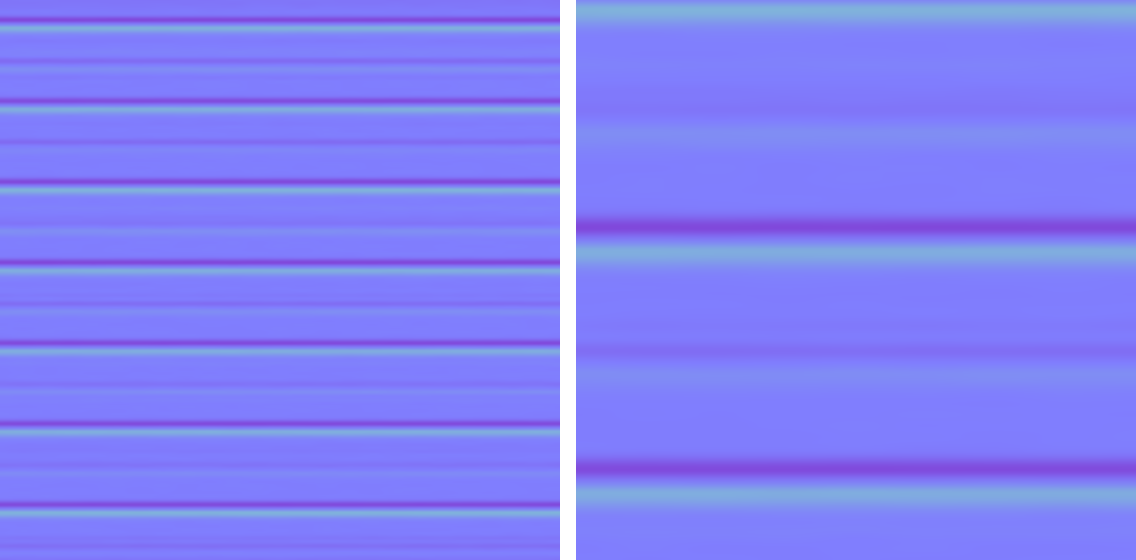
Left, the full canvas; right, a detail of the centre.
Give the GLSL for this texture map, as a WebGL 2 fragment shader.

```glsl
#version 300 es
precision highp float;

uniform vec2 u_resolution;
out vec4 outColor;

// Layout, as fractions of the canvas height measured downward
const float FIRST_SEAM = 0.0430;
const float BOARD_PITCH = 0.1442;
const float SEAM_PHASE = 0.3;

// Each bevel: offset from the seam, slope, softness above, softness below
const vec4 SEAM_UPPER = vec4(-0.0069, -0.200, 0.0047, 0.0036);
const vec4 SEAM_LOWER = vec4(0.0074, 0.190, 0.0034, 0.0064);
const vec4 GROOVE_UPPER = vec4(0.0664, -0.052, 0.0045, 0.0036);
const vec4 GROOVE_LOWER = vec4(0.0807, 0.046, 0.0036, 0.0056);

// Variation between boards
const float SEAM_VARIATION = 0.08;
const float GROOVE_VARIATION = 0.45;
const float POSITION_JITTER = 0.0012;
const int SCRATCH_COUNT = 5;
const float SCRATCH_SLOPE = 0.036;
const float SCRATCH_SOFTNESS = 0.0035;
const float GRAIN_SLOPE = 0.010;
const vec2 GRAIN_SCALE = vec2(24.0, 150.0);
const float EDGE_SLOPE = -0.035;
const float EDGE_SOFTNESS = 0.014;

// Encoded normal
const vec3 FLAT_NORMAL = vec3(0.50, 0.493, 0.995);
const float BLUE_LOSS = 0.66;

float hash(vec2 p) {
    vec3 q = fract(vec3(p.xyx) * 0.1031);
    q += dot(q, q.yzx + 33.33);
    return fract((q.x + q.y) * q.z);
}

float valueNoise(vec2 p) {
    vec2 cell = floor(p);
    vec2 f = fract(p);
    f = f * f * (3.0 - 2.0 * f);
    float low = mix(hash(cell), hash(cell + vec2(1.0, 0.0)), f.x);
    float high = mix(hash(cell + vec2(0.0, 1.0)), hash(cell + vec2(1.0, 1.0)), f.x);
    return mix(low, high, f.y);
}

float bell(float d, float softness) {
    float x = d / softness;
    return exp(-0.5 * x * x);
}

// Soft line with a different falloff on each side
float bevel(float y, vec4 shape) {
    float d = y - shape.x;
    return shape.y * bell(d, d < 0.0 ? shape.z : shape.w);
}

float vary(float row, float seed, float amount) {
    return 1.0 + amount * (2.0 * hash(vec2(row, seed)) - 1.0);
}

void main() {
    vec2 uv = gl_FragCoord.xy / u_resolution;
    float down = 1.0 - uv.y;

    // Board index and distance below its seam
    float t = (down - FIRST_SEAM) / BOARD_PITCH + SEAM_PHASE;
    float row = floor(t);
    float y = (fract(t) - SEAM_PHASE) * BOARD_PITCH;
    y += POSITION_JITTER * (hash(vec2(row, 3.0)) - 0.5);

    // Main seam
    float upper = bevel(y, SEAM_UPPER) * vary(row, 11.0, SEAM_VARIATION);
    float lower = bevel(y, SEAM_LOWER) * vary(row, 17.0, SEAM_VARIATION);

    // Shallow groove along the middle of the board
    float groove = bevel(y, GROOVE_UPPER) * vary(row, 23.0, GROOVE_VARIATION);
    groove += bevel(y, GROOVE_LOWER) * vary(row, 29.0, GROOVE_VARIATION);

    // Faint scattered scratches
    float wear = 0.0;
    for (int i = 0; i < SCRATCH_COUNT; i++) {
        float seed = 41.0 + 2.0 * float(i);
        float centre = mix(0.025, 0.105, hash(vec2(row, seed)));
        float slope = SCRATCH_SLOPE * (hash(vec2(row, seed + 1.0)) - 0.5);
        wear += slope * bell(y - centre, SCRATCH_SOFTNESS);
    }

    // Fine grain and the shaded top and bottom borders
    wear += GRAIN_SLOPE * (valueNoise(uv * GRAIN_SCALE) - 0.5);
    wear += EDGE_SLOPE * bell(min(down, uv.y), EDGE_SOFTNESS);

    float slope = upper + lower + groove + wear;
    float steepness = abs(upper) + abs(lower) + abs(groove + wear);
    vec3 color = FLAT_NORMAL + vec3(0.0, slope, -BLUE_LOSS * steepness);
    outColor = vec4(clamp(color, 0.0, 1.0), 1.0);
}
```
